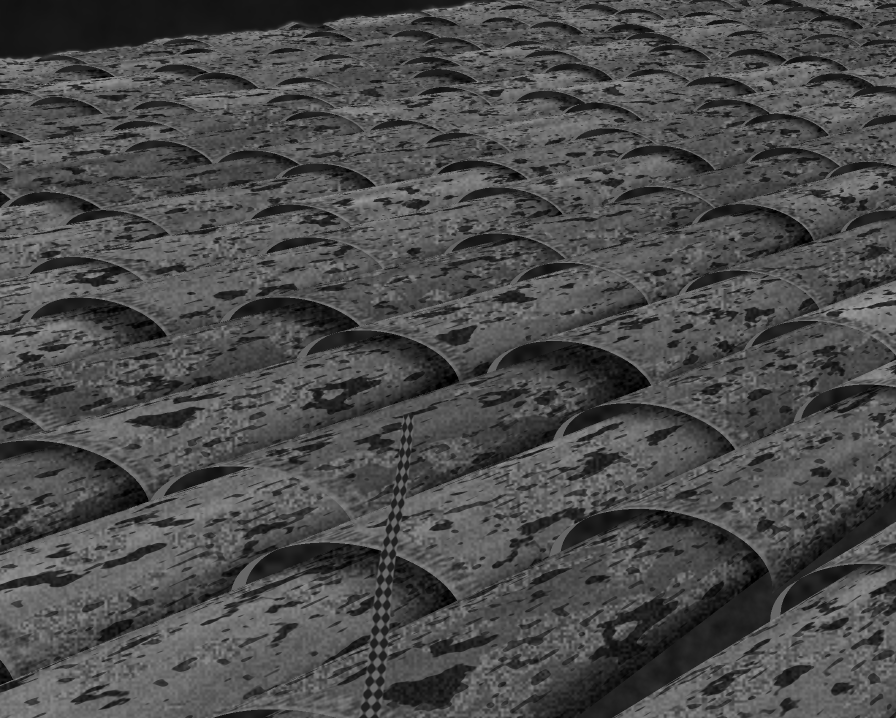
A Shadertoy shader for this texture:

```glsl
const float PI = 3.14159;
const vec2 VANISHING = vec2(2.135, -0.208);

float hash(vec2 p) {
    return fract(sin(dot(p, vec2(127.1, 311.7))) * 43758.5453);
}

float noise(vec2 p) {
    vec2 i = floor(p), f = fract(p);
    f = f * f * (3.0 - 2.0 * f);
    return mix(mix(hash(i), hash(i + vec2(1, 0)), f.x),
               mix(hash(i + vec2(0, 1)), hash(i + vec2(1, 1)), f.x), f.y);
}

float fbm(vec2 p) {
    float sum = 0.0, gain = 0.53;
    for (int i = 0; i < 4; i++) {
        sum += gain * noise(p);
        p = mat2(1.6, 1.2, -1.2, 1.6) * p + 7.3;
        gain *= 0.5;
    }
    return sum;
}

// Meets a tapered half pipe: x is the place along it, y the angle around it.
// side is 1 for the outer face and -1 for the inner one.
vec2 hitTile(vec2 q, float column, float start, float side) {
    float slope = q.x / q.y, along = 0.3, angle, k;
    for (int i = 0; i < 4; i++) {
        float girth = mix(1.13, 0.86, clamp(along, 0.0, 1.3));
        vec2 axis = girth * vec2(0.13 - 0.015 * slope, -0.075 * slope);
        k = (slope - column) / length(axis);
        float turn = acos(clamp(k, -1.0, 1.0));
        angle = (side > 0.0 ? turn : 2.0 * PI - turn) - atan(axis.y, axis.x);
        float rise = girth * (0.075 * sin(angle) - 0.015 * cos(angle));
        along = (1.0 - rise) / (q.y * 0.261) - start;
    }
    bool missed = abs(k) > 1.0 || angle < -0.1 || angle > PI + 0.1;
    return missed ? vec2(-9, 0) : vec2(along, angle);
}

float shadeTile(vec2 hit, vec2 id, vec2 p) {
    vec2 skin = vec2(hit.x * 3.0, hit.y * 1.6) + 31.0 * hash(id + 4.0);
    float grain = noise(p * 330.0), patches = fbm(skin * 2.2);
    float tone = 0.29 + 0.17 * hash(id);
    tone *= (0.66 + 0.42 * sin(hit.y)) * (0.7 + 0.6 * fbm(skin * vec2(0.6, 2.0)));

    // Pale lichen, then dark blotches and pits
    float lichen = smoothstep(0.54, 0.62, patches + 0.12 * (p.y - 0.4));
    tone = mix(tone, 0.26 + 0.26 * grain, 0.75 * lichen);
    tone = mix(tone, 0.08, 0.85 * smoothstep(0.64, 0.69, fbm(skin * 3.1 + 17.0)));
    tone = mix(tone, 0.11, 0.7 * smoothstep(0.76, 0.84, noise(skin * 11.0) * (0.7 + 0.6 * patches)));

    // Crusted lower rim with a bright lip
    float edge = hit.x + 0.03 * (noise(skin * 7.0) - 0.5);
    float rim = 1.0 - smoothstep(0.055, 0.085, edge);
    tone = mix(tone, 0.18 + 0.32 * noise(skin * 17.0), 0.8 * rim);
    tone = mix(tone, 0.49, 0.7 * (1.0 - smoothstep(0.008, 0.022, hit.x)));

    // Shade beside the neighbour and below the overlapping tile
    tone *= mix(0.35, 1.0, smoothstep(-0.1, 0.6, hit.y));
    tone *= 1.0 - 0.7 * smoothstep(0.93, 1.12, hit.x);
    return tone + 0.11 * (grain - 0.5);
}

float roof(vec2 p) {
    vec2 q = p - VANISHING;
    float slope = q.x / q.y;
    float reach = 1.13 * length(vec2(0.13 - 0.015 * slope, 0.075 * slope));
    float first = floor((-1.62 - slope - reach) / 0.36);
    // Nearest column first, and in each the uphill tile first
    for (int i = 0; i < 5; i++) {
        float n = first + float(i), inside = -1.0;
        float column = -1.62 - 0.36 * n + 0.06 * (hash(vec2(n, 3)) - 0.5);
        if (abs(slope - column) > reach) continue;
        float phase = 0.2 + 0.33 * cos(1.4 * n);
        float top = floor(1.0 / (q.y * 0.261) - phase) + 1.0;
        for (int j = 0; j < 5; j++) {
            vec2 id = vec2(n, top - float(j));
            float start = id.y + phase + 0.16 * (hash(id + 9.0) - 0.5);
            vec2 outer = hitTile(q, column, start, 1.0);
            if (outer.x >= 0.0 && outer.x < 1.35) return shadeTile(outer, id, p);
            vec2 inner = hitTile(q, column, start, -1.0);
            if (outer.x < 0.0 && inner.x > 0.0 && inner.x < 1.0)
                inside = inner.x < 0.035 ? 0.4 : 0.06 + 0.1 * noise(p * 90.0);
        }
        if (inside > 0.0) return inside;
    }
    return 0.07 + 0.12 * fbm(p * 60.0);
}

float scene(vec2 p) {
    float tone = roof(p);

    // Dark backdrop above the ridge
    float ridge = p.y - 0.062 + 0.12 * p.x - 0.012 * fbm(p * 40.0);
    tone = mix(0.06 + 0.05 * fbm(p * 25.0), tone, smoothstep(-0.001, 0.001, ridge));
    tone += 0.16 * exp(-pow(ridge / 0.0025, 2.0)) * noise(p * 120.0);

    // Braided cord
    float t = (p.y - 0.462) / 0.338;
    float across = (p.x - mix(0.456, 0.411, t) - 0.002 * sin(t * 9.0)) / mix(0.006, 0.012, t);
    float braid = sin(t * 75.0 + across * 3.0) * sin(t * 75.0 - across * 3.0);
    float cord = step(0.0, t) * (1.0 - smoothstep(0.85, 1.1, abs(across)));
    return mix(tone, mix(0.12, 0.42, smoothstep(-0.3, 0.4, braid)), cord);
}

void mainImage(out vec4 fragColor, in vec2 fragCoord) {
    float tone = 0.0;
    for (int i = 0; i < 4; i++) {
        vec2 offset = vec2(i % 2, i / 2) * 0.5 - 0.25;
        vec2 uv = (fragCoord + offset) / iResolution.xy;
        tone += 0.25 * scene(vec2(uv.x, 0.8 * (1.0 - uv.y)));
    }
    fragColor = vec4(vec3(clamp(tone, 0.0, 1.0)), 1.0);
}
```
